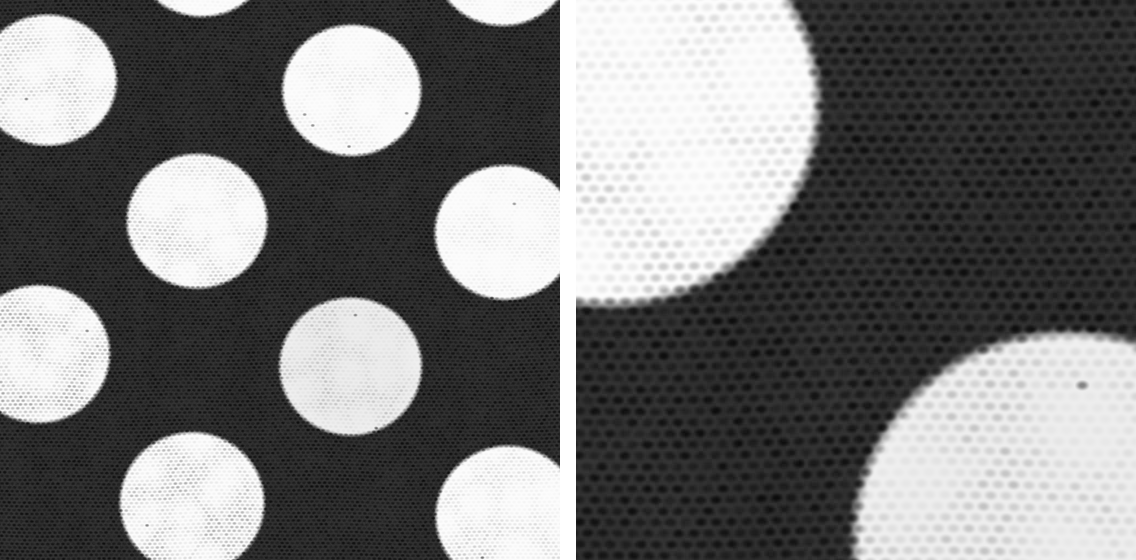
Left: the whole. Right: its middle third, enlarged.
This pattern is drawn by a three.js fragment shader. Its source:

```glsl
varying vec2 vUv;

const vec3 CLOTH = vec3(0.192);
const vec3 PRINT = vec3(1.0);
const vec2 THREADS = vec2(110.0, 150.0);
const float EDGE = 0.005;

float hash(vec2 p) {
  vec3 q = fract(vec3(p.xyx) * 0.1031);
  q += dot(q, q.yzx + 33.33);
  return fract((q.x + q.y) * q.z);
}

// Distance to the nearest scattered point, for soft patches
float cellular(vec2 p) {
  vec2 cell = floor(p);
  float nearest = 1.5;
  for (int j = -1; j <= 1; j++) {
    for (int i = -1; i <= 1; i++) {
      vec2 id = cell + vec2(float(i), float(j));
      vec2 point = id + vec2(hash(id), hash(id + 47.0));
      nearest = min(nearest, distance(p, point));
    }
  }
  return nearest;
}

// Slight drift of the threads from layered sines
vec2 drift(vec2 p) {
  return 0.0016 * vec2(
    sin(p.y * 13.0 + p.x * 5.0) + 0.5 * sin(p.y * 31.0 - p.x * 9.0),
    sin(p.x * 11.0 - p.y * 4.0) + 0.5 * sin(p.x * 27.0 + p.y * 8.0));
}

// Staggered gaps between threads: x is depth, y is a random value per gap
vec2 weave(vec2 p, vec2 count) {
  vec2 g = p * count;
  g.x += 0.5 * mod(floor(g.y), 2.0);
  vec2 id = floor(g);
  float chance = hash(id);
  float gap = 1.0 - smoothstep(0.08, 0.56, length(fract(g) - 0.5));
  return vec2(gap * mix(0.4, 1.0, chance), chance);
}

// Signed distance to an ellipse, approximate near its edge
float ellipse(vec2 p, vec2 radius) {
  return (length(p / radius) - 1.0) * min(radius.x, radius.y);
}

// Staggered dots that widen and spread toward the bottom
float dots(vec2 p) {
  float d = 1.0;
  for (int j = -1; j <= 3; j++) {
    for (int i = 0; i <= 3; i++) {
      float col = float(i);
      float row = float(j);
      if (mod(col + row, 2.0) > 0.5) continue;
      vec2 center = vec2(
        0.0846 + 0.2717 * col + row * (0.0034 * col - 0.0078),
        0.8568 - 0.0091 * col - row * (0.2385 + 0.001 * col + 0.003 * row));
      vec2 radius = vec2(0.1235 + 0.0017 * row, 0.1167 + 0.003 * row);
      d = min(d, ellipse(p - center, radius));
    }
  }
  return d;
}

// Dark cloth with mottling, faint vertical streaks and fuzz
vec3 clothColor(vec2 p, float gap, float patches) {
  float streak = sin(p.x * 61.0) * sin(p.x * 23.0 + 1.0);
  float fuzz = hash(floor(p * 384.0)) - 0.5;
  return CLOTH - 0.13 * gap + 0.02 * (patches - 0.5) + 0.004 * streak + 0.024 * fuzz;
}

// Bright print, worn more toward the lower left, with rare specks
vec3 printColor(vec2 p, vec2 thread, float patches) {
  float wear = clamp(1.1 - 0.75 * p.x - 0.6 * p.y, 0.22, 0.85);
  float dull = 1.0 - smoothstep(0.09, 0.2, distance(p, vec2(0.625, 0.345)));
  float holes = thread.x * wear * mix(0.1, 0.42, smoothstep(0.15, 0.75, patches));
  float speck = step(0.998, thread.y) * thread.x * 0.35;
  return PRINT - 0.012 - 0.06 * dull - holes - speck;
}

void main() {
  vec2 p = vUv + drift(vUv);
  vec2 thread = weave(p, THREADS);
  float patches = cellular(vUv * 14.0);

  // Threads roughen the printed edge a little
  float d = dots(vUv) + 0.002 * (thread.x - 0.2);
  float ink = 1.0 - smoothstep(-EDGE, EDGE, d);

  vec3 cloth = clothColor(vUv, thread.x, patches);
  vec3 print = printColor(vUv, thread, patches);
  gl_FragColor = vec4(mix(cloth, print, ink), 1.0);
}
```
